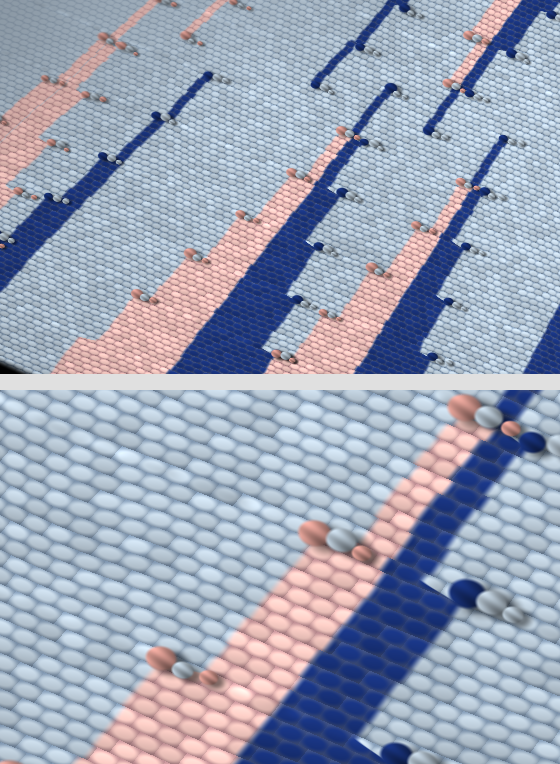
Top: the whole. Bottom: its middle third, enlarged.
This texture is drawn by a Shadertoy shader. Its source:

```glsl
const vec3 PALE = vec3(0.72, 0.78, 0.83), PALE_GAP = vec3(0.45, 0.53, 0.62);
const vec3 PINK = vec3(0.94, 0.77, 0.74), PINK_GAP = vec3(0.68, 0.51, 0.53);
const vec3 BLUE = vec3(0.09, 0.19, 0.47), BLUE_GAP = vec3(0.22, 0.28, 0.45);
const float ROW_SLOPE = 0.42;                // fall of the weft rows
const vec2 STITCH = vec2(0.062, 0.0156);     // stitch size in cloth units
const float RISE_UP = 0.167, RISE_DOWN = 0.15;
const float NEEDLE = 0.035;                  // half width of a spike's tip
const float EDGE = 0.012;
const float KNOT = 0.0125;
const int SPIKES_UP = 5, SPIKES = 8, TIERS = 6;

// Spike: centre, tip height, left and right growth per tier.
// Positive growth is blue thread, negative is pink.
const vec4 SPIKE[SPIKES] = vec4[SPIKES](
    vec4(-1.98, 1.18, -0.07, -0.09), vec4(-1.21, 1.035, 0.075, 0.0),
    vec4(0.0, 1.2, -0.1, 0.1), vec4(1.0, 1.2, -0.1, 0.1),
    vec4(2.0, 1.2, 0.0, 0.1), vec4(-1.58, 1.11, 0.0, -0.08),
    vec4(-0.5, 1.13, 0.0, 0.08), vec4(0.46, 1.13, -0.1, 0.1));

float hash(vec2 p) {
    return fract(sin(dot(p, vec2(127.1, 311.7))) * 43758.5453);
}

float noise(vec2 p) {
    vec2 i = floor(p), f = fract(p);
    f = f * f * (3.0 - 2.0 * f);
    return mix(mix(hash(i), hash(i + vec2(1, 0)), f.x),
               mix(hash(i + vec2(0, 1)), hash(i + vec2(1, 1)), f.x), f.y);
}

// Cloth space: x counts spikes across, y climbs from row to row
float warpOrigin(float v) { return 0.3375 + 0.5875 * v; }
float warpSpacing(float v) { return 0.4055 - 0.0825 * v; }

vec2 toCloth(vec2 p) {
    float v = p.y + ROW_SLOPE * p.x;
    return vec2((p.x - warpOrigin(v)) / warpSpacing(v), v);
}

vec2 toCanvas(vec2 c) {
    float x = warpOrigin(c.y) + c.x * warpSpacing(c.y);
    return vec2(x, c.y - ROW_SLOPE * x);
}

float tierRise(int i) { return i < SPIKES_UP ? RISE_UP : -RISE_DOWN; }

// Coverage of pink (x) and blue (y) thread
vec2 threadCover(vec2 c) {
    vec2 cover = vec2(0);
    for (int i = 0; i < SPIKES; i++) {
        vec4 s = SPIKE[i];
        float depth = (s.y - c.y) / tierRise(i);
        float tier = floor(depth) - 1.0 + smoothstep(0.0, 0.06, fract(depth));
        float x = c.x - s.x;
        for (int side = 0; side < 2; side++) {
            float growth = side == 0 ? s.z : s.w;
            float outward = side == 0 ? -x : x;
            float m = smoothstep(-EDGE, EDGE, outward)
                    * smoothstep(-EDGE, EDGE, abs(growth) * tier - outward)
                    * smoothstep(0.0, 0.4, tier) * step(0.01, abs(growth));
            cover = max(cover, growth > 0.0 ? vec2(0, m) : vec2(m, 0));
        }
        float tip = smoothstep(0.0, 0.05, depth) * smoothstep(1.06, 1.0, depth)
                  * smoothstep(EDGE, -EDGE, abs(x) - NEEDLE);
        cover = max(cover, s.z + 2.0 * s.w > 0.0 ? vec2(0, tip) : vec2(tip, 0));
    }
    return cover;
}

// Cluster of thread ends where a tier begins
void drawKnots(inout vec3 col, vec2 p, vec2 cloth, float growth, float haze) {
    vec2 base = toCanvas(cloth);
    if (distance(p, base) > 0.12) return;
    for (int j = 0; j < 3; j++) {
        float r = hash(cloth * 9.0 + float(j));
        vec2 centre = base + float(j) * 0.021 * vec2(1.0, -ROW_SLOPE) + 0.007 * (r - 0.5);
        float size = KNOT * (1.0 - 0.2 * float(j)) * (0.8 + 0.4 * r);
        vec2 d = (p - centre) / size;
        d = vec2(0.8 * d.x + 0.35 * d.y, d.y - 0.2 * d.x);
        vec3 thread = growth > 0.0 ? BLUE : PINK * vec3(0.92, 0.8, 0.78);
        if (j == 1 || (j > 0 && growth > 0.0)) thread = PALE;
        float shadow = smoothstep(1.5, 0.4, length(d - vec2(0.5, -0.6)));
        col *= 1.0 - 0.5 * shadow * (1.0 - 0.5 * haze);
        float light = 0.8 + 0.3 * dot(d, vec2(-0.4, 0.7)) + 0.1 * sin(d.x * 5.0 + d.y * 3.0);
        col = mix(col, thread * light, smoothstep(1.1, 0.8 - 0.4 * haze, length(d)));
    }
}

void mainImage(out vec4 fragColor, in vec2 fragCoord) {
    vec2 p = fragCoord / iResolution.y;
    vec2 cloth = toCloth(p);
    cloth += vec2(0.02, 0.008) * (noise(p * 9.0) - 0.5);
    float haze = smoothstep(0.55, 1.15, p.y - 0.35 * p.x + 0.15);

    // Staggered stitches
    vec2 q = cloth / STITCH;
    float row = floor(q.y);
    q.x += 0.5 * mod(row, 2.0) + 0.15 * hash(vec2(row, 3.0));
    vec2 f = fract(q) - 0.5;
    float grain = hash(floor(q));
    float bump = 1.0 - smoothstep(0.26, 0.62, length(f * vec2(0.85, 1.0)));
    bump = mix(bump, 0.72, 0.75 * haze);

    // Thread colours with edges that waver from row to row
    vec2 cover = threadCover(cloth + vec2(0.016 * (hash(vec2(row, 7.0)) - 0.5), 0.0));
    vec3 thread = mix(mix(PALE, PINK, cover.x), BLUE, cover.y);
    vec3 gap = mix(mix(PALE_GAP, PINK_GAP, cover.x), BLUE_GAP, cover.y);
    vec3 col = mix(gap, thread, bump);
    col *= 1.0 + (1.0 - haze) * (0.16 * (f.y - 0.5 * f.x) + 0.14 * (grain - 0.5));

    // Uneven ridges along the tier lines
    float ridge = abs(fract((1.2 - cloth.y) / RISE_UP + 0.5) - 0.5) * RISE_UP;
    col *= 1.0 + 0.12 * smoothstep(0.009, 0.0, ridge) * (2.0 * noise(cloth * 22.0) - 0.8);

    for (int i = 0; i < SPIKES; i++) {
        vec4 s = SPIKE[i];
        for (int t = 0; t < TIERS; t++) {
            float v = s.y - tierRise(i) * float(t);
            if (abs(s.z) > 0.01 && t > 0)
                drawKnots(col, p, vec2(s.x - abs(s.z) * float(t), v), s.z, haze);
            if (abs(s.w) > 0.01 || t == 0)
                drawKnots(col, p, vec2(s.x + abs(s.w) * float(t), v), s.z + 2.0 * s.w, haze);
        }
    }

    // Soft daylight, dim far corner and dark cloth edge
    col *= 0.96 + 0.08 * noise(p * 3.0) + 0.04 * p.x - 0.14 * haze;
    col *= smoothstep(0.02, 0.05, p.y + 0.45 * p.x);
    fragColor = vec4(clamp(col, 0.0, 1.0), 1.0);
}
```
